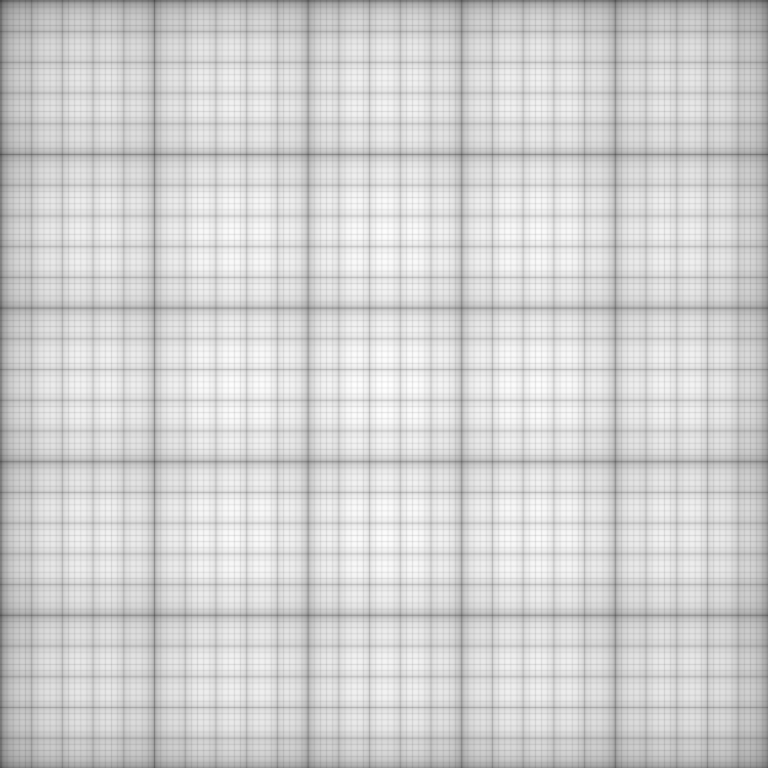
Write a WebGL 1 fragment shader that draws this pattern.

```glsl
precision mediump float;

uniform vec2 u_resolution;

#define LEVELS 4          // nested grids: 1, 5, 25 and 125 cells across
#define SUBDIVISION 5.0   // cells per parent cell, each way
#define FALLOFF 0.05      // strength of the shading towards cell borders
#define LINE_SOFTNESS 0.0003
#define GRID_OFFSET vec2(0.0012, -0.0012)
#define PAPER vec3(1.0)

// Brightness of one grid: full at cell centres, sinking at the borders.
float cellShade(vec2 p, float cells) {
  vec2 f = fract(p * cells);
  vec2 bump = 4.0 * (f * (1.0 - f) + LINE_SOFTNESS * cells);
  bump = min(bump, 1.0);
  return pow(bump.x, FALLOFF) * pow(bump.y, FALLOFF);
}

void main() {
  vec2 p = gl_FragCoord.xy / u_resolution - GRID_OFFSET;

  // Multiply the shading of every grid, from coarse to fine.
  float shade = 1.0;
  float cells = 1.0;
  for (int i = 0; i < LEVELS; i++) {
    shade *= cellShade(p, cells);
    cells *= SUBDIVISION;
  }

  gl_FragColor = vec4(PAPER * shade, 1.0);
}
```
